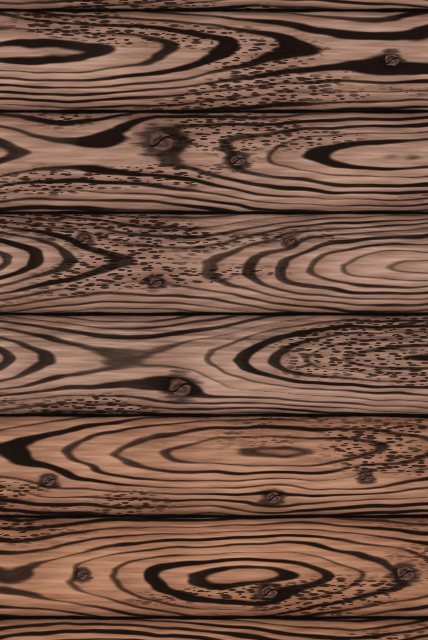
Reproduce this texture procedurally as a Shadertoy shader.

```glsl
// Charred softwood planks stacked horizontally, with growth rings, knots and soot.
// Rings are contours of the distance to a wandering log axis, bent around knots
// placed one per cell; layered sines and cellular noise add the wear.

float hash(vec2 p) {
    return fract(sin(dot(p, vec2(127.1, 311.7))) * 4375.85);
}

// Layered, rotated sines, roughly -1 to 1
float waves(vec2 p) {
    float sum = 0.0, amp = 0.5;
    for (int i = 0; i < 4; i++) {
        sum += amp * sin(p.x + 1.7 * sin(p.y));
        p = mat2(1.6, 1.2, -1.2, 1.6) * p + 2.3;
        amp *= 0.5;
    }
    return sum;
}

// Cellular noise: distance to the nearest fleck, scaled by its random size
float flecks(vec2 p) {
    vec2 cell = floor(p);
    float nearest = 9.0;
    for (int j = -1; j <= 1; j++)
    for (int i = -1; i <= 1; i++) {
        vec2 id = cell + vec2(i, j);
        vec2 center = id + vec2(hash(id), hash(id + 31.7));
        nearest = min(nearest, length(p - center) / (0.3 + hash(id + 5.3)));
    }
    return nearest;
}

void mainImage(out vec4 fragColor, in vec2 fragCoord) {
    // Plank coordinates: one unit is the plank height, v runs downwards
    vec2 p = fragCoord / iResolution.y;
    float t = (0.984 - p.y) / 0.1582;
    float row = floor(t), v = fract(t);
    vec2 w = vec2(p.x / 0.1582, v);
    float seed = hash(vec2(row, 3.0));
    float fineness = exp(-(row - 2.5) * (row - 2.5));
    float warmth = smoothstep(3.0, 4.5, row);

    // Knots: nearest one, and the grain pushed aside by each
    float knot = 9.0, grainY = v;
    vec2 knotPos = vec2(9.0);
    for (int i = -1; i <= 1; i++) {
        float cell = floor(w.x / 1.05) + float(i);
        vec2 id = vec2(cell, row);
        if (hash(id + 0.5) < 0.32) continue;
        vec2 center = vec2((cell + 0.15 + 0.7 * hash(id + 7.0)) * 1.05,
                           0.15 + 0.7 * hash(id + 13.0));
        float size = 0.05 + 0.08 * hash(id + 21.0);
        vec2 q = (w - center) * vec2(0.8, 1.0) / size;
        grainY -= 0.8 * (v - center.y) * exp(-dot(q * q, vec2(0.09, 0.25)));
        float d = length(q) + 0.16 * waves(q * 1.8 + cell);
        if (d < knot) { knot = d; knotPos = q; }
    }

    // Growth rings cut lengthwise through the log
    float heart = 0.5 + 0.3 * (seed - 0.5) + 0.06 * waves(vec2(w.x * 0.9, row * 5.0));
    float y = grainY - heart + 0.015 * waves(vec2(w.x * 2.0, v * 6.0 + row * 9.0));
    float depth = 0.3 + 0.14 * sin(w.x * (0.9 + 0.6 * seed) + seed * 40.0);
    float ring = length(vec2(depth, y)) * (15.0 + 6.0 * fineness)
               + 0.3 * waves(vec2(w.x * 1.3, v * 7.0 + row)) + seed * 10.0;
    float phase = fract(ring), ringId = floor(ring + 0.5);
    float blur = 0.6 * fwidth(ring) + 0.04;
    float ringHash = hash(vec2(ringId, row));
    float swell = waves(vec2(w.x * 1.5 + ringId * 2.0, ringId * 3.0 + row));
    float thickness = 0.07 + 0.15 * ringHash + 0.1 * swell;
    float line = 1.0 - smoothstep(thickness - blur, thickness + blur, min(phase, 1.0 - phase));
    line *= clamp(0.7 + 0.3 * ringHash + 0.35 * swell - 0.2 * fineness, 0.0, 1.0);

    // Bare wood
    float fibre = waves(vec2(w.x * 5.0, v * 60.0 + row * 4.0));
    float patches = waves(vec2(w.x * 1.1 + row * 7.0, v * 4.0 + seed * 20.0));
    float edge = min(v, 1.0 - v);
    float tone = 0.3 + 0.4 * phase * phase + 0.28 * fibre + 0.25 * patches
               + 0.35 * (1.0 - smoothstep(0.0, 0.3, edge));
    vec3 wood = mix(vec3(0.75, 0.60, 0.52), vec3(0.48, 0.34, 0.28), tone);
    wood *= mix(vec3(1.0), vec3(1.02, 0.93, 0.84), warmth);

    // Scorched streaks and soot flecks
    vec3 soot = vec3(0.09, 0.06, 0.05);
    float scorch = fineness * exp(-pow((v - 0.22) / 0.13, 2.0));
    float sootArea = smoothstep(0.1, 0.6, patches + 0.5 * scorch);
    float fleck = 1.0 - smoothstep(0.25, 0.5, flecks(vec2(w.x * 9.0, v * 34.0 + row * 50.0)));
    vec3 color = mix(wood, soot, line * 0.95);
    color = mix(color, soot, 0.75 * fleck * sootArea);
    color *= 1.0 - 0.3 * scorch * (0.6 + 0.6 * fibre);

    // Knots: charred halo, ringed core, dark rim and a crack
    float halo = 1.0 - smoothstep(0.9, 1.7, knot + 0.4 * fibre);
    color = mix(color, soot, 0.7 * halo);
    vec3 core = mix(vec3(0.22, 0.15, 0.13), vec3(0.43, 0.31, 0.27),
                    0.5 + 0.35 * sin(knot * 13.0) + 0.4 * waves(knotPos * 4.0));
    float crack = abs(knotPos.x * 0.5 + knotPos.y + 0.15 * sin(knotPos.x * 5.0));
    core = mix(soot, core, smoothstep(0.03, 0.14, crack));
    color = mix(color, core, 1.0 - smoothstep(0.65, 0.85, knot));

    // Gaps between planks
    float gap = edge + 0.007 * waves(vec2(w.x * 6.0, row * 3.0));
    color *= 0.75 + 0.25 * smoothstep(0.0, 0.09, gap);
    color = mix(vec3(0.05, 0.035, 0.03), color, smoothstep(0.006, 0.026, gap));
    fragColor = vec4(clamp(color, 0.0, 1.0), 1.0);
}
```
